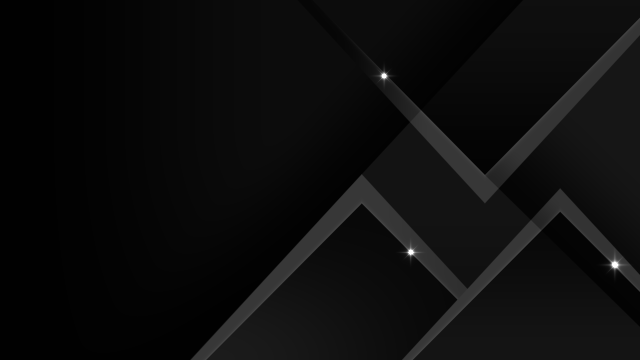
Reproduce this background procedurally as a Shadertoy shader.

```glsl
// Dark layered panels with tapered grey chevrons, soft shadows and small star glints.

#define OUTER_SLOPE 1.085
#define INNER_SLOPE 1.005
#define BAND_GREY 0.215
#define EDGE_GLOW 0.09
#define EDGE_WIDTH 0.0035
#define PANEL_GREY 0.075
#define V_APEX vec2(1.347, 0.514)
#define LEFT_APEX vec2(1.005, 0.516)
#define RIGHT_APEX vec2(1.556, 0.477)

// Antialiased coverage of the negative side of a distance
float fill(float d) {
    float w = 0.75 / iResolution.y;
    return 1.0 - smoothstep(-w, w, d);
}

// Signed distance to a line through a point; positive lies above it
float above(vec2 p, vec2 origin, float slope) {
    return (p.y - origin.y - slope * (p.x - origin.x)) / sqrt(1.0 + slope * slope);
}

// Signed distance to a wedge; dir is 1 for a peak, -1 for a valley
float wedge(vec2 p, vec2 apex, float slope, float dir) {
    vec2 q = p - apex;
    return (dir * q.y + slope * abs(q.x)) / sqrt(1.0 + slope * slope);
}

// Paint a tapered band, its lit inner rim and the panel inside it
float chevron(float base, float outer, float inner, float band, float rim, float panel) {
    float lit = band + rim * EDGE_GLOW * exp(-abs(inner) / EDGE_WIDTH);
    float col = mix(base, lit, fill(outer));
    return mix(col, panel, fill(inner));
}

// One tapering ray along the x axis, in units of its length
float ray(vec2 q) {
    float reach = max(1.0 - abs(q.x), 0.0);
    return reach * reach * exp(-28.0 * abs(q.y));
}

// Eight-pointed glint with a bright core
float glint(vec2 p, vec2 center, float size) {
    vec2 q = (p - center) / size;
    vec2 d = vec2(q.x + q.y, q.x - q.y) * 0.7071 / 0.75;
    float rays = ray(q) + ray(q.yx) + 0.7 * (ray(d) + ray(d.yx));
    return 0.5 * rays + 1.1 * exp(-45.0 * dot(q, q)) + 0.08 * exp(-7.0 * dot(q, q));
}

void mainImage(out vec4 fragColor, in vec2 fragCoord) {
    vec2 p = fragCoord / iResolution.y;

    // Long diagonal folds that divide the panels
    float rise = above(p, LEFT_APEX, 1.08);
    float fall = above(p, V_APEX, -0.98);
    float leftSide = fill(-rise);
    float rightSide = fill(-fall);
    float fallShade = smoothstep(0.0, 0.3, fall);

    // Backdrop, fading to black at the far left and along the rising fold
    float backdrop = 0.004 + 0.044 * smoothstep(0.05, 0.85, p.x) * smoothstep(-0.35, 0.65, p.y);
    backdrop *= mix(0.2, 1.0, smoothstep(0.0, 0.26, rise));

    // Middle and right panels
    float middle = PANEL_GREY - 0.015 * smoothstep(0.45, 0.15, p.y);
    float right = mix(0.018, 0.085, fallShade);
    float col = mix(mix(middle, right, rightSide), backdrop, leftSide);

    // Valley at the top
    float vBand = mix(0.035, BAND_GREY, smoothstep(0.93, 1.2, p.x));
    vBand *= mix(1.0, 0.72, leftSide);
    vBand *= mix(1.0, mix(0.65, 0.95, smoothstep(0.0, 0.12, fall)), rightSide * step(V_APEX.x, p.x));
    float vPanel = 0.012 + 0.045 * smoothstep(0.5, 1.0, p.y);
    vPanel = mix(vPanel, backdrop, leftSide);
    float vOuter = wedge(p, V_APEX - vec2(0.0, 0.079), OUTER_SLOPE, -1.0);
    float vInner = wedge(p, V_APEX, 1.014, -1.0);
    col = chevron(col, vOuter, vInner, vBand, smoothstep(0.85, 1.05, p.x), vPanel);

    // Lower left peak
    float peakBand = BAND_GREY - 0.03 * smoothstep(1.05, 1.3, p.x);
    float leftPanel = 0.03 + 0.075 * smoothstep(0.45, 0.0, p.y) * smoothstep(1.35, 0.6, p.x);
    float leftOuter = wedge(p, LEFT_APEX, OUTER_SLOPE, 1.0);
    float leftInner = wedge(p, LEFT_APEX - vec2(0.0, 0.081), INNER_SLOPE, 1.0);
    col = chevron(col, leftOuter, leftInner, peakBand, 1.0, leftPanel);

    // Lower right peak, crossed by the falling fold
    float foldBand = mix(0.14, 0.2, smoothstep(0.0, 0.1, fall));
    float rightBand = mix(BAND_GREY, foldBand, rightSide);
    float rightPanel = 0.03 + 0.05 * smoothstep(0.4, 0.0, p.y);
    rightPanel = mix(rightPanel, 0.013 + 0.03 * fallShade, rightSide);
    float rightOuter = wedge(p, RIGHT_APEX, OUTER_SLOPE, 1.0);
    float rightInner = wedge(p, RIGHT_APEX - vec2(0.0, 0.065), INNER_SLOPE, 1.0);
    col = chevron(col, rightOuter, rightInner, rightBand, 1.0, rightPanel);

    // Glints: position and size
    vec3 glints[3] = vec3[3](vec3(1.067, 0.789, 0.047), vec3(1.141, 0.299, 0.048), vec3(1.708, 0.264, 0.058));
    for (int i = 0; i < 3; i++) {
        col += glint(p, glints[i].xy, glints[i].z);
    }

    fragColor = vec4(vec3(clamp(col, 0.0, 1.0)), 1.0);
}
```
